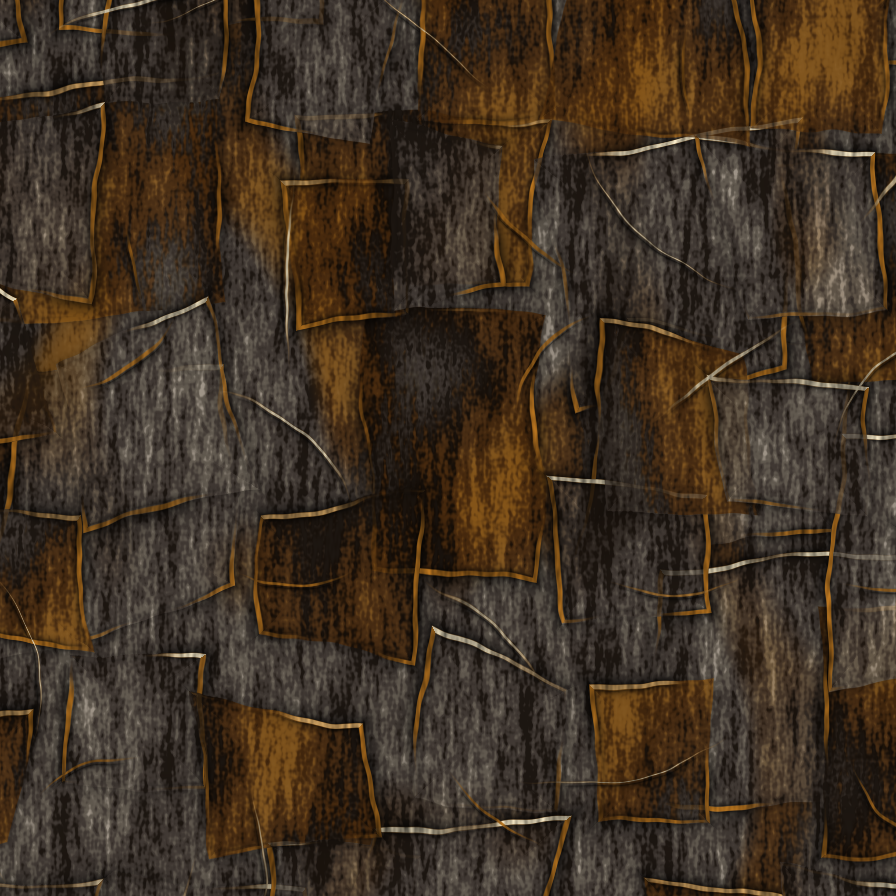
Write a WebGL 2 fragment shader that draws this texture.

```glsl
#version 300 es
precision highp float;
// Weathered dark boards covered by torn, overlapping plates with rusty faces.
// Plates are scattered slanted quads painted in layers, with lit rims and
// dark grooves; curved cracks and stretched gradient noise add the wear.
uniform vec2 u_resolution;
out vec4 fragColor;

const vec3 DARK = vec3(0.11, 0.085, 0.065);
const vec3 MID = vec3(0.25, 0.22, 0.20);
const vec3 LIGHT = vec3(0.38, 0.35, 0.31);
const vec3 PALE = vec3(0.62, 0.58, 0.53);
const vec3 SOOT = vec3(0.075, 0.045, 0.02);
const vec3 BROWN = vec3(0.28, 0.16, 0.05);
const vec3 AMBER = vec3(0.52, 0.33, 0.09);
const vec3 SILVER = vec3(0.72, 0.68, 0.58);
const float RIM_WIDTH = 0.0024;     // half width of a plate rim
const float CRACK_WIDTH = 0.0016;   // half width of a crack
const float GROOVE_REACH = 0.008;   // falloff of the shadow beside a plate
const float EDGE_WARP = 0.011;      // waviness of rims and cracks
const float GRAIN = 0.42;           // contrast of the fine vertical grain
const float STREAK = 0.36;          // contrast of the broad streaks
const float TAU = 6.2831853;

struct Surface { float tone; float rust; float groove; float rim; vec3 rimColor; };

vec2 hash2(vec2 p) {
  vec3 q = fract(p.xyx * vec3(0.1031, 0.1030, 0.0973));
  q += dot(q, q.yzx + 33.33);
  return fract((q.xx + q.yz) * q.zy);
}

float gradientNoise(vec2 p) {
  vec2 i = floor(p), f = fract(p);
  vec2 s = f * f * f * (f * (f * 6.0 - 15.0) + 10.0);
  vec4 corner;
  for (int k = 0; k < 4; k++) {
    vec2 o = vec2(k & 1, k >> 1);
    float a = TAU * hash2(i + o + 57.0).x;
    corner[k] = dot(vec2(cos(a), sin(a)), f - o);
  }
  return 1.4 * mix(mix(corner.x, corner.y, s.x), mix(corner.z, corner.w, s.x), s.y);
}

float line(float dist, float halfWidth, float px) {
  return 1.0 - smoothstep(halfWidth - px, halfWidth + px, abs(dist));
}

// Paints one layer of torn plates, cells per canvas height given by density.
void addPlates(inout Surface s, vec2 p, vec2 warped, float density, float seed, float px) {
  vec2 home = floor(warped * density);
  for (int k = 0; k < 9; k++) {
    vec2 cell = home + vec2(k % 3 - 1, k / 3 - 1);
    vec2 id = cell + seed;
    vec2 pick = hash2(id);
    if (pick.x < 0.2) continue;
    vec2 q = warped * density - cell - 0.5 - 0.5 * (hash2(id + 7.3) - 0.5);
    float d = -9.0;
    vec2 normal = vec2(0.0, 1.0);
    for (int side = 0; side < 4; side++) {
      vec2 r = hash2(id * 1.7 + float(side) * 13.1);
      float a = TAU * 0.25 * float(side) + (r.x - 0.5) * mix(0.2, 1.0, r.y * r.y);
      vec2 n = vec2(cos(a), sin(a));
      float sideDist = dot(q, n) - mix(0.28, 0.56, r.y);
      if (sideDist > d) { d = sideDist; normal = n; }
    }
    d /= density;
    if (d > 0.05) continue;

    float inside = 1.0 - smoothstep(-px, px, d);
    float patches = gradientNoise(cell / density * 2.3 + seed);
    float rusty = smoothstep(0.60, 0.72, pick.y + 0.5 * patches);
    float topShade = exp(min(d, 0.0) * 28.0) * (0.10 + 0.12 * normal.y);
    s.tone = mix(s.tone, (pick.x - 0.6) * 0.36 - topShade, inside);
    s.rust = mix(s.rust, rusty, inside * 0.85);
    s.groove *= 1.0 - 0.8 * inside;
    s.rim *= 1.0 - 0.75 * inside;

    // Worn rim: silver where it faces up, amber elsewhere.
    float wear = smoothstep(-0.22, 0.30, gradientNoise(p * 7.0 + pick * 40.0) + 0.12 * normal.y);
    float rim = wear * line(d + RIM_WIDTH, RIM_WIDTH * (0.35 + 0.75 * wear), px);
    float metal = smoothstep(0.2, 0.9, normal.y) * (1.0 - 0.6 * rusty);
    s.rimColor = mix(s.rimColor, mix(AMBER, SILVER, metal), rim);
    s.rim = max(s.rim, rim);
    float outer = exp(-max(d, 0.0) / GROOVE_REACH) * (1.0 - inside);
    float inner = 0.7 * exp(-abs(d + RIM_WIDTH * 2.6) / (RIM_WIDTH * 1.4));
    s.groove = max(s.groove, max(outer, inner) * (0.25 + 0.7 * wear));
  }
}

// Adds thin bowed cracks with a bright lip and a dark underside.
void addCracks(inout Surface s, vec2 warped, float density, float px) {
  vec2 home = floor(warped * density);
  for (int k = 0; k < 9; k++) {
    vec2 cell = home + vec2(k % 3 - 1, k / 3 - 1);
    vec2 r = hash2(cell + 91.0), shape = hash2(cell + 137.0);
    float a = (r.x - 0.6) * 2.6;
    vec2 q = warped * density - cell - 0.5 - 0.6 * (r.yx - 0.5);
    q = mat2(cos(a), -sin(a), sin(a), cos(a)) * q;
    float along = q.x / mix(0.2, 0.6, shape.x);
    float bow = (q.y - (shape.y - 0.5) * 1.8 * q.x * q.x) / density;
    float taper = 1.0 - smoothstep(0.3, 1.0, abs(along));
    float lip = taper * line(bow, CRACK_WIDTH * (0.4 + taper * r.y), px);
    s.groove = max(s.groove, 0.8 * taper * exp(-abs(bow + 0.004) / 0.003));
    s.rimColor = mix(s.rimColor, mix(AMBER, SILVER, smoothstep(0.3, 0.7, shape.x)), lip);
    s.rim = max(s.rim, lip * 0.85);
  }
}

vec3 boardColor(float t) {
  vec3 c = mix(DARK, MID, smoothstep(0.05, 0.42, t));
  c = mix(c, LIGHT, smoothstep(0.42, 0.78, t));
  return mix(c, PALE, smoothstep(0.78, 1.15, t));
}

vec3 rustColor(float t) {
  return mix(mix(SOOT, BROWN, smoothstep(0.05, 0.5, t)), AMBER, smoothstep(0.5, 1.0, t));
}

void main() {
  vec2 p = gl_FragCoord.xy / u_resolution.y;
  float px = 0.8 / u_resolution.y;
  vec2 bend = vec2(gradientNoise(p * 8.0), gradientNoise(p * 8.0 + 31.7));
  vec2 jag = vec2(gradientNoise(p * 31.0 + 5.0), gradientNoise(p * 31.0 + 77.0));
  vec2 warped = p + EDGE_WARP * (bend + 0.22 * jag);

  // Plates and cracks over a bare, stained board.
  float stain = smoothstep(0.12, 0.42, gradientNoise(p * vec2(6.5, 3.2) + 19.0));
  Surface s = Surface(0.0, stain * 0.8, 0.0, 0.0, AMBER);
  addPlates(s, p, warped, 3.3, 11.0, px);
  addPlates(s, p, warped + 0.13, 5.2, 43.0, px);
  addCracks(s, warped, 4.6, px);

  // Vertical grain, streaks and speckle.
  float grain = gradientNoise(p * vec2(120.0, 17.0)) + 0.8 * gradientNoise(p * vec2(245.0, 70.0) + 9.0);
  float speckle = gradientNoise(p * vec2(250.0, 190.0) + 3.0);
  float streak = gradientNoise(p * vec2(17.0, 3.5) + 50.0) + 0.7 * gradientNoise(p * vec2(45.0, 6.0));
  float tone = 0.45 + s.tone + GRAIN * grain + STREAK * streak + 0.22 * speckle;

  float blotch = gradientNoise(p * vec2(8.0, 6.0) + 70.0) + 0.3 * streak;
  float rustTone = 0.42 + 0.8 * blotch + 0.6 * s.tone + 0.30 * grain + 0.22 * speckle;
  float rust = s.rust * smoothstep(-0.5, 0.1, blotch + 0.4 * grain + 0.25);
  vec3 color = mix(boardColor(tone), rustColor(rustTone), clamp(max(rust, 0.35 * stain), 0.0, 1.0));

  color *= 1.0 - 0.78 * s.groove;
  color = mix(color, s.rimColor * (0.95 + 0.35 * grain + 0.3 * bend.x), s.rim);
  fragColor = vec4(clamp(color, 0.0, 1.0), 1.0);
}
```
